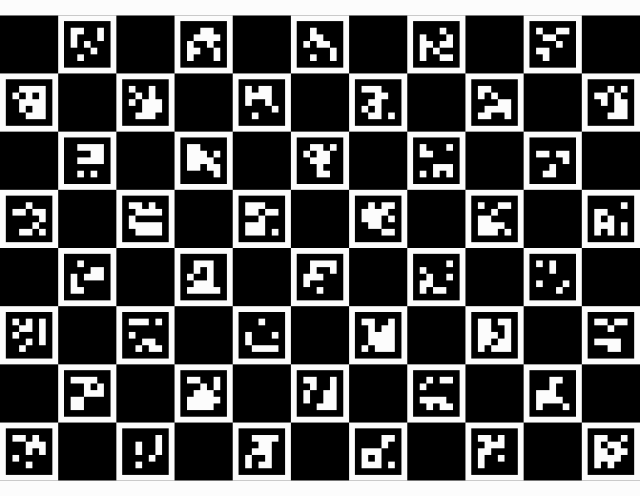
Write a Shadertoy shader that draws this pattern.

```glsl
#define COLS 11.0          // squares across
#define ROWS 8.0           // squares down
#define BORDER 0.5         // paper above and below together, in squares
#define MARKER_SIZE 0.8    // marker width, in squares
#define CELLS 7.0          // marker cells per side, black rim included
#define BIT_DENSITY 0.5    // share of white cells inside the rim
#define PAPER vec3(0.99)
#define INK vec3(0.0)

float hash(vec2 p) {
    return fract(sin(dot(p, vec2(127.1, 311.7))) * 43758.5453);
}

// Coverage of a centred rectangle
float boxMask(vec2 p, vec2 halfSize, float pixel) {
    vec2 e = clamp((halfSize - abs(p)) / pixel + 0.5, 0.0, 1.0);
    return e.x * e.y;
}

// Black where column + row is odd
float checker(vec2 p, float pixel) {
    vec2 d = abs(mod(p - 0.5, 2.0) - 1.0) - 0.5;
    vec2 wave = clamp(2.0 * d / pixel, -1.0, 1.0);
    return 0.5 - 0.5 * wave.x * wave.y;
}

// One white or black cell; the outer ring is always black
float bitAt(vec2 cell, vec2 square) {
    vec2 fromCentre = abs(cell - 0.5 * (CELLS - 1.0));
    float inside = step(max(fromCentre.x, fromCentre.y), 0.5 * CELLS - 1.0);
    return inside * step(hash(square * CELLS + cell), BIT_DENSITY);
}

// Cells blended only across the pixel that straddles their edges
float markerBits(vec2 p, vec2 square, float pixel) {
    vec2 cell = floor(p - 0.5);
    vec2 blend = clamp((fract(p - 0.5) - 0.5) / pixel + 0.5, 0.0, 1.0);
    float lower = mix(bitAt(cell, square), bitAt(cell + vec2(1, 0), square), blend.x);
    float upper = mix(bitAt(cell + vec2(0, 1), square), bitAt(cell + 1.0, square), blend.x);
    return mix(lower, upper, blend.y);
}

void mainImage(out vec4 fragColor, in vec2 fragCoord) {
    // Board coordinates: one unit per square, centred on the canvas
    vec2 boardSize = vec2(COLS, ROWS);
    float pixel = max(COLS / iResolution.x, (ROWS + BORDER) / iResolution.y);
    vec2 fromCentre = (fragCoord - 0.5 * iResolution.xy) * pixel;
    vec2 p = fromCentre + 0.5 * boardSize;
    vec2 square = floor(p);
    vec2 local = fract(p) - 0.5;

    float ink = checker(p, pixel);

    // Markers on the white squares
    if (mod(square.x + square.y, 2.0) < 0.5) {
        float cellScale = CELLS / MARKER_SIZE;
        float frame = boxMask(local, vec2(0.5 * MARKER_SIZE), pixel);
        float bits = markerBits(local * cellScale + 0.5 * CELLS, square, pixel * cellScale);
        ink += frame - bits;
    }

    // Blank paper around the board
    ink *= boxMask(fromCentre, 0.5 * boardSize, pixel);
    fragColor = vec4(mix(PAPER, INK, ink), 1.0);
}
```
